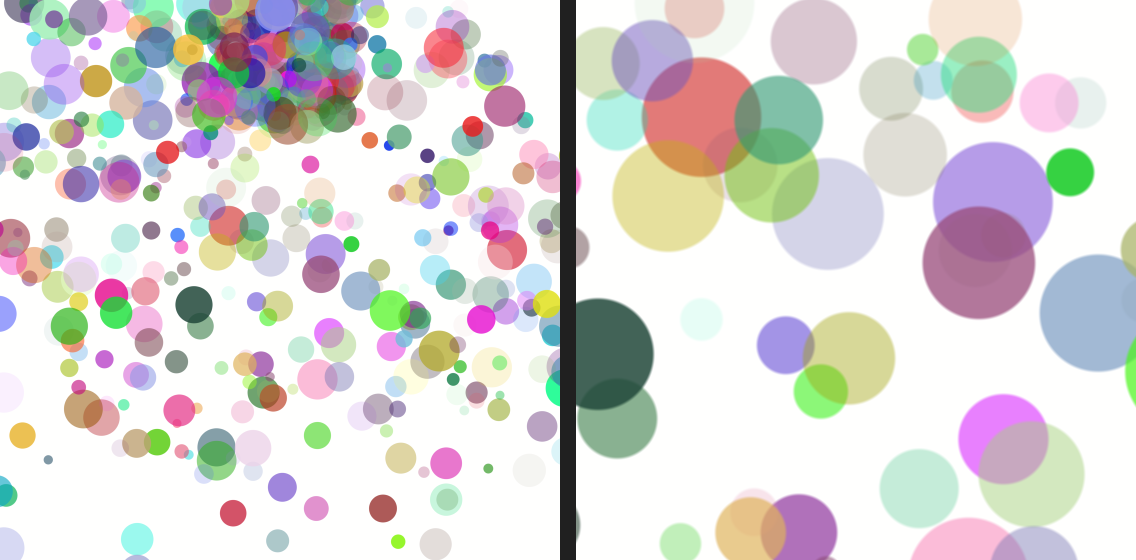
Left, the full canvas; right, a detail of the centre.
Give the GLSL for this pattern, as a Shadertoy shader.

```glsl
// Translucent confetti: flat discs of random size, colour and opacity on white.
// A loop blends the discs one over another; some crowd into a block at the
// top, the rest scatter over the canvas and thin out towards the bottom.

const int   DISC_COUNT     = 610;
const float CLUSTER_SHARE  = 0.37;               // part of the discs in the block
const vec2  CLUSTER_MIN    = vec2(0.385, 0.78);
const vec2  CLUSTER_MAX    = vec2(0.635, 1.02);
const vec2  RADIUS_RANGE   = vec2(0.008, 0.037);
const vec2  OPACITY_RANGE  = vec2(0.10, 0.86);
const vec2  SCATTER_WIDTH  = vec2(1.07, 0.82);   // below, at the top
const vec2  SCATTER_CENTRE = vec2(0.50, 0.45);   // below, at the top
const float SCATTER_RISE   = 0.66;               // under 1 favours the upper part
const float EDGE_SOFTNESS  = 0.0012;
const vec3  PAPER          = vec3(1.0, 1.0, 0.998);

// Sine hash: one random value for each disc and channel
float hash(float disc, float channel) {
    return fract(sin(dot(vec2(disc, channel), vec2(12.9898, 78.233))) * 43758.5453);
}

// Centre of a disc in the crowded block
vec2 clusterCentre(float disc) {
    return mix(CLUSTER_MIN, CLUSTER_MAX, vec2(hash(disc, 1.0), hash(disc, 2.0)));
}

// Centre of a loose disc; the field narrows near the top
vec2 scatterCentre(float disc) {
    float y = mix(-0.02, 1.0, pow(hash(disc, 2.0), SCATTER_RISE));
    float top = smoothstep(0.72, 1.0, y);
    float width = mix(SCATTER_WIDTH.x, SCATTER_WIDTH.y, top);
    float middle = mix(SCATTER_CENTRE.x, SCATTER_CENTRE.y, top);
    return vec2(middle + (hash(disc, 1.0) - 0.5) * width, y);
}

void mainImage(out vec4 fragColor, in vec2 fragCoord) {
    vec2 p = fragCoord / iResolution.xy;
    vec3 color = PAPER;

    for (int i = 1; i <= DISC_COUNT; i++) {
        float disc = float(i);
        bool crowded = hash(disc, 0.0) < CLUSTER_SHARE;
        vec2 centre = crowded ? clusterCentre(disc) : scatterCentre(disc);
        float radius = mix(RADIUS_RANGE.x, RADIUS_RANGE.y, hash(disc, 3.0));
        float edge = length(p - centre) - radius;

        // Colour is needed only where the disc covers the point
        if (edge < EDGE_SOFTNESS) {
            vec3 tint = vec3(hash(disc, 4.0), hash(disc, 5.0), hash(disc, 6.0));
            float opacity = mix(OPACITY_RANGE.x, OPACITY_RANGE.y, hash(disc, 7.0));
            float cover = 1.0 - smoothstep(-EDGE_SOFTNESS, EDGE_SOFTNESS, edge);
            color = mix(color, tint, cover * opacity);
        }
    }
    fragColor = vec4(color, 1.0);
}
```
